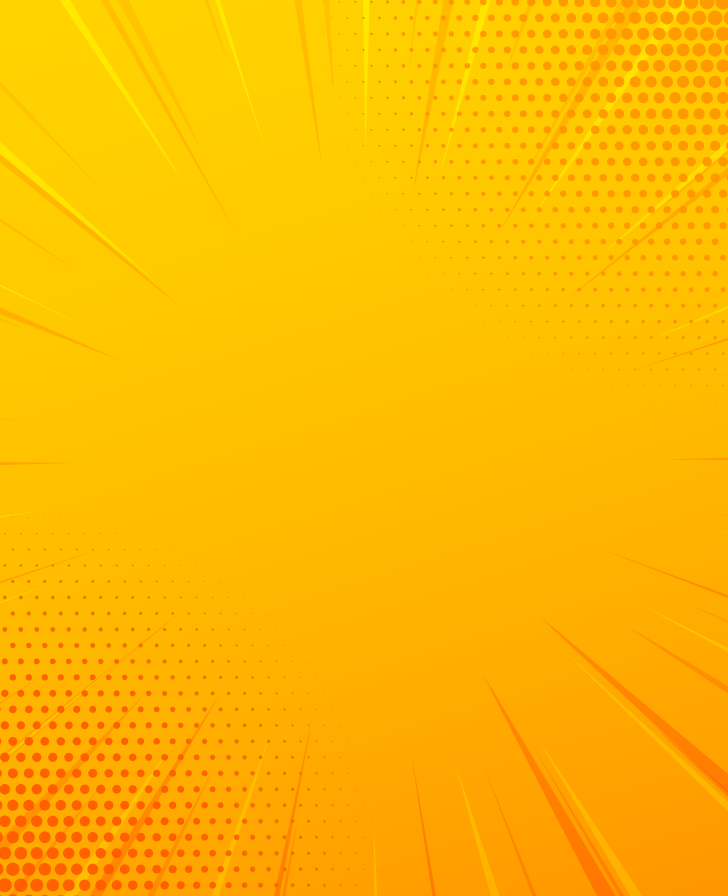
This background is drawn by a Shadertoy shader. Its source:

```glsl
#define TAU 6.28319
#define FOCUS_Y 0.486     // height where all rays converge
#define PITCH 0.01784     // spacing of the halftone rows
#define TOP_REACH 0.475   // extent of the upper halftone
#define LOW_REACH 0.449   // extent of the lower halftone
#define TOP_DOT 0.0086    // largest upper dot radius
#define LOW_DOT 0.0080    // largest lower dot radius
#define RAY_THIN 0.012
#define RAY_WIDE 0.034

float hash(float n) {
    return fract(sin(n * 127.1) * 43758.5453);
}

// Coverage of a ring of tapered rays; q is relative to the focus.
float rays(vec2 q, float count, float phase, float jitter, float tipRadius, float spread, float seed) {
    float px = 1.0 / iResolution.y;
    float coverage = 0.0;
    for (float i = 0.0; i < count; i++) {
        float id = i + seed;
        float angle = radians(phase) - (i + jitter * (hash(id) - 0.5)) * TAU / count;
        vec2 dir = vec2(cos(angle), sin(angle));
        float along = dot(q, dir);
        float across = abs(q.x * dir.y - q.y * dir.x);

        // Diagonal rays reach further in; sideways rays are slimmer.
        float tip = tipRadius + spread * (hash(id + 31.7) - 0.5) - 0.055 * abs(sin(2.0 * angle));
        float taper = mix(RAY_THIN, RAY_WIDE, hash(id + 67.3)) * mix(0.55, 1.0, abs(dir.y));
        float halfWidth = taper * (along - tip);
        float ray = clamp((halfWidth - across) / px + 0.5, 0.0, 1.0);
        coverage = max(coverage, ray * smoothstep(0.0, 0.03, along - tip));
    }
    return coverage;
}

// Staggered dots shrinking away from a corner: x = coverage, y = nearness.
vec2 halftone(vec2 p, vec2 corner, vec2 anchor, float reach, float size) {
    vec2 grid = (p - anchor) / PITCH;
    grid.x += 0.5 * mod(floor(grid.y + 0.5), 2.0);
    vec2 offset = (fract(grid + 0.5) - 0.5) * PITCH;
    float nearness = max(1.0 - length(p - offset - corner) / reach, 0.0);
    float edge = (size * nearness - length(offset)) * iResolution.y;
    float dotMask = clamp(edge + 0.5, 0.0, 1.0) * smoothstep(0.0, 0.06, nearness);
    return vec2(dotMask, nearness);
}

void mainImage(out vec4 fragColor, in vec2 fragCoord) {
    vec2 p = fragCoord / iResolution.y;
    float aspect = iResolution.x / iResolution.y;

    // Tilted gradient from yellow to orange
    float t = 0.8 * (1.0 - p.y) + 0.25 * p.x / aspect * 0.8125;
    float green = 0.83 - 0.10 * t - 0.145 * t * t;
    vec3 color = vec3(1.0, green, 0.0);

    // Burst of shaded and bright rays
    vec2 q = p - vec2(0.5 * aspect, FOCUS_Y);
    float minor = rays(q, 28.0, 4.0, 0.8, 0.44, 0.12, 200.0);
    float major = rays(q, 18.0, -1.0, 0.15, 0.325, 0.05, 10.0);
    float bright = rays(q, 22.0, -9.0, 0.3, 0.385, 0.09, 100.0);
    float shade = mix(0.92, 0.77, t);
    color.g *= mix(1.0, mix(shade, 1.0, 0.25), minor);
    color.g *= mix(1.0, shade, major);
    color.g = mix(color.g, green + 0.11, 0.8 * bright);

    // Halftone corners
    vec2 topCorner = vec2(aspect, 1.0);
    vec2 upper = halftone(p, topCorner, topCorner - vec2(0.3177, 0.3411), TOP_REACH, TOP_DOT);
    vec2 lower = halftone(p, vec2(0.0), vec2(0.0143, 0.0299), LOW_REACH, LOW_DOT);
    vec3 upperInk = mix(vec3(0.85, 0.55, 0.0), vec3(1.0, 0.58, 0.0), smoothstep(0.0, 0.35, upper.y));
    vec3 lowerInk = mix(vec3(0.88, 0.50, 0.0), vec3(1.0, 0.36, 0.0), smoothstep(0.0, 0.6, lower.y));
    color = mix(color, upperInk, 0.9 * upper.x);
    color = mix(color, lowerInk, 0.95 * lower.x);

    fragColor = vec4(color, 1.0);
}
```
